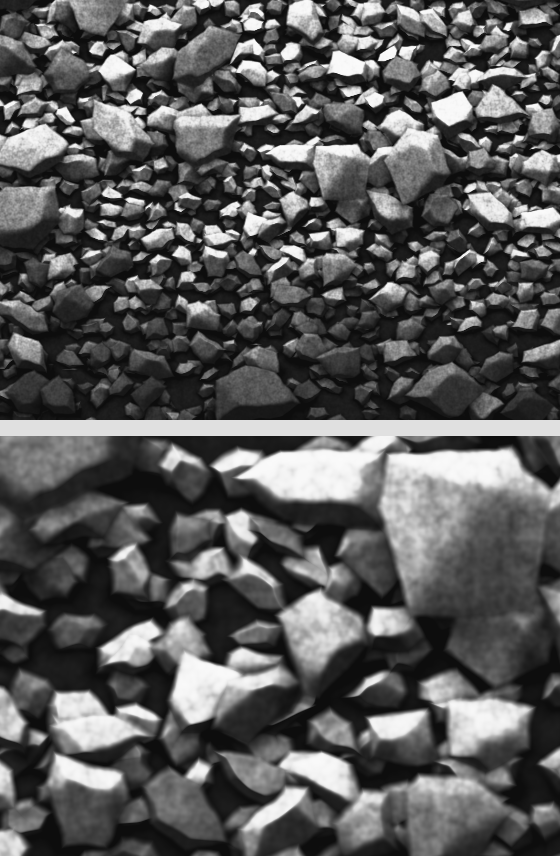
Top, the full canvas; bottom, a detail of the centre.
Give the GLSL for this texture, as a WebGL 2 fragment shader.

```glsl
#version 300 es
precision highp float;
// Heap of angular crushed stones in grey, lit from above, with dark gaps.
uniform vec2 u_resolution;
out vec4 fragColor;

vec3 hash3(vec2 p) {
    vec3 q = fract(p.xyx * vec3(0.1031, 0.1030, 0.0973));
    q += dot(q, q.yxz + 33.33);
    return fract((q.xxy + q.yzz) * q.zyx);
}

float gradientNoise(vec2 p) {
    vec2 i = floor(p), f = fract(p);
    vec2 u = f * f * f * (f * (f * 6.0 - 15.0) + 10.0);
    vec4 corner;
    for (int k = 0; k < 4; k++) {
        vec2 o = vec2(k & 1, k >> 1);
        corner[k] = dot(hash3(i + o + 71.0).xy * 2.0 - 1.0, f - o);
    }
    return mix(mix(corner.x, corner.y, u.x), mix(corner.z, corner.w, u.x), u.y);
}

// Faceted stone of unit radius: xyz = surface normal, w = outline distance.
vec4 facetedStone(vec2 q, vec2 seed) {
    vec2 tilt = (hash3(seed + 5.3).xy - 0.5) * vec2(0.9, 1.1);
    float weight = exp(-14.0 * max(0.36 + dot(tilt, q), -1.0));
    float total = weight, outline = -9.0;
    vec2 lean = -tilt * weight;
    for (int k = 0; k < 6; k++) {
        vec3 h = hash3(seed + float(k) * 7.13 + 11.0);
        float angle = (float(k) + 0.75 * h.x) * 1.0472;
        vec2 dir = vec2(cos(angle), sin(angle));
        float inside = mix(0.72, 1.1, h.y) - dot(q, dir);
        float slope = mix(0.5, 2.0, h.z);
        outline = max(outline, -inside);
        weight = exp(-14.0 * max(inside * slope, -1.0));
        lean += dir * slope * weight;
        total += weight;
    }
    return vec4(lean / total, 1.0, outline);
}

// Paints one layer of scattered stones over the tone beneath it.
float stoneLayer(float tone, vec2 p, float cell, float presence, float seed, float grain, float light) {
    vec2 home = floor(p / cell);
    for (int j = 1; j >= -1; j--)
    for (int i = -1; i <= 1; i++) {
        vec2 id = home + vec2(i, j);
        vec2 key = id + seed * 37.0 + 150.0;
        vec3 place = hash3(key), look = hash3(key + 91.7);
        if (place.z > presence) continue;

        float size = cell * mix(0.3, 0.45, look.x);
        vec2 v = (p - (id + 0.25 + 0.5 * place.xy) * cell) / size;
        float angle = (look.z - 0.5) * 1.7;
        mat2 turn = mat2(cos(angle), -sin(angle), sin(angle), cos(angle));
        float stretch = mix(0.95, 1.35, fract(look.x * 13.7));
        vec2 squash = vec2(1.0 / stretch, stretch);
        vec4 stone = facetedStone(turn * v * squash, key);

        // Shadow falls mostly below the stone
        float below = smoothstep(0.4, -0.7, v.y);
        float shadow = exp(-mix(9.0, 3.0, below) * max(stone.w, 0.0));
        shadow *= 1.0 - smoothstep(0.5, 0.9, stone.w);
        tone *= 1.0 - mix(0.4, 0.8, below) * shadow;

        // Facet lighting and mineral grain
        vec3 normal = normalize(vec3((stone.xy * squash) * turn, 1.0));
        float lambert = max(dot(normal, normalize(vec3(-0.15, 0.75, 0.6))), 0.0);
        float albedo = mix(0.32, 1.25, look.y);
        float face = 0.075 + albedo * light * pow(lambert, 1.25) * (1.0 + grain);
        face += 0.04 * light * (1.0 + 2.0 * grain);

        float soft = 0.0035 / size;
        tone = mix(tone, face, smoothstep(soft, -soft, stone.w));
    }
    return tone;
}

void main() {
    vec2 p = gl_FragCoord.xy / u_resolution.y;

    // Light fades towards the foot of the heap
    float light = 0.42 + 0.88 * smoothstep(0.0, 0.7, p.y);
    light *= 1.0 + 0.25 * gradientNoise(p * 3.5);

    // Mottled stone surface and slightly rough outlines
    float grain = 0.35 * gradientNoise(p * 45.0) + 0.35 * gradientNoise(p * 110.0 + 9.0)
                + 0.22 * gradientNoise(p * 190.0 + 31.0);
    vec2 rough = p + 0.005 * vec2(gradientNoise(p * 38.0 + 50.0), gradientNoise(p * 38.0 + 83.0));

    // Small stones first, large ones on top
    float fill = mix(0.6, 1.0, smoothstep(0.0, 0.4, p.y));
    float tone = 0.11 + 0.06 * grain;
    tone = stoneLayer(tone, rough, 0.048, 0.95 * fill, 1.0, grain, light * 0.85);
    tone = stoneLayer(tone, rough + 0.021, 0.054, 0.8 * fill, 2.0, grain, light);
    tone = stoneLayer(tone, rough + 0.037, 0.074, 0.62, 3.0, grain, light);
    tone = stoneLayer(tone, rough + 0.013, 0.112, 0.42, 4.0, grain, light);
    tone = stoneLayer(tone, rough + 0.058, 0.2, 0.22, 5.0, grain, light);

    // Highlights roll off softly
    tone = tone < 0.75 ? tone : 0.75 + 0.23 * (1.0 - exp(-(tone - 0.75) / 0.18));
    fragColor = vec4(vec3(max(tone, 0.05)), 1.0);
}
```
